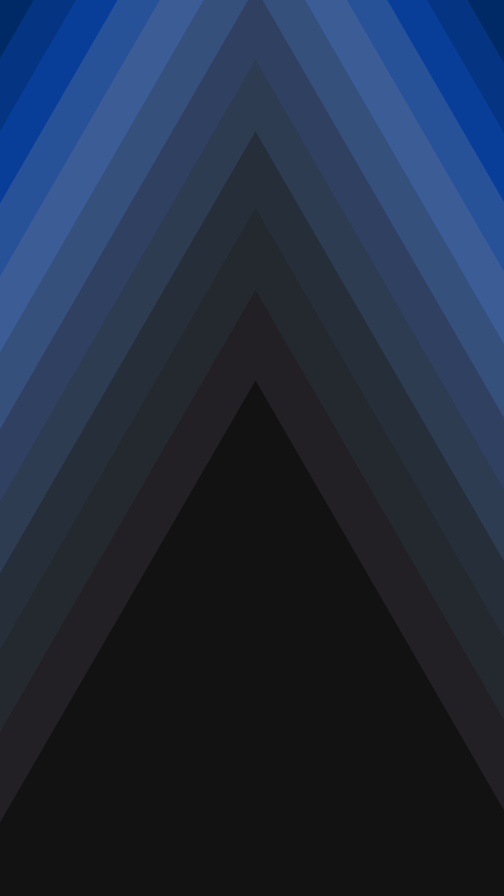
Give the GLSL for this background, as a Shadertoy shader.

```glsl
// Nested chevrons stepping from deep blue corners down to a near-black peak.

#define PEAK_X 0.507      // ridge position across the canvas width
#define SLOPE 1.73        // steepness of every chevron
#define RIGHT_SQUEEZE 0.955 // narrows the outer bands on the right side
#define BAND_COUNT 11

// Apex depth below the top edge, in canvas heights, outermost first
const float APEX_DEPTH[BAND_COUNT] = float[](
    -0.4284, -0.3470, -0.2663, -0.1849, -0.1003, -0.0143,
    0.0664, 0.1465, 0.2318, 0.3235, 0.4245);

// Corner colour, then one colour per chevron (0 to 255)
const vec3 BAND_COLOR[BAND_COUNT + 1] = vec3[](
    vec3(0, 42, 102), vec3(4, 52, 130), vec3(8, 62, 152),
    vec3(40, 82, 152), vec3(60, 92, 150), vec3(54, 80, 124),
    vec3(48, 64, 96), vec3(46, 60, 82), vec3(38, 46, 58),
    vec3(36, 41, 48), vec3(34, 32, 37), vec3(18, 18, 18));

void mainImage(out vec4 fragColor, in vec2 fragCoord)
{
    // Both axes in canvas heights, measured from the top of the ridge
    float across = (fragCoord.x - PEAK_X * iResolution.x) / iResolution.y;
    float down = 1.0 - fragCoord.y / iResolution.y;

    // Depth of the chevron apex whose edge passes through this point
    float depth = down - SLOPE * abs(across);
    float softness = 0.5 * length(vec2(1.0, SLOPE)) / iResolution.y;

    // Lay each chevron over the previous one
    vec3 color = BAND_COLOR[0];
    for (int i = 0; i < BAND_COUNT; i++) {
        float apex = APEX_DEPTH[i];
        if (across > 0.0 && apex < 0.0) apex *= RIGHT_SQUEEZE;
        float inside = smoothstep(-softness, softness, depth - apex);
        color = mix(color, BAND_COLOR[i + 1], inside);
    }

    fragColor = vec4(color / 255.0, 1.0);
}
```
